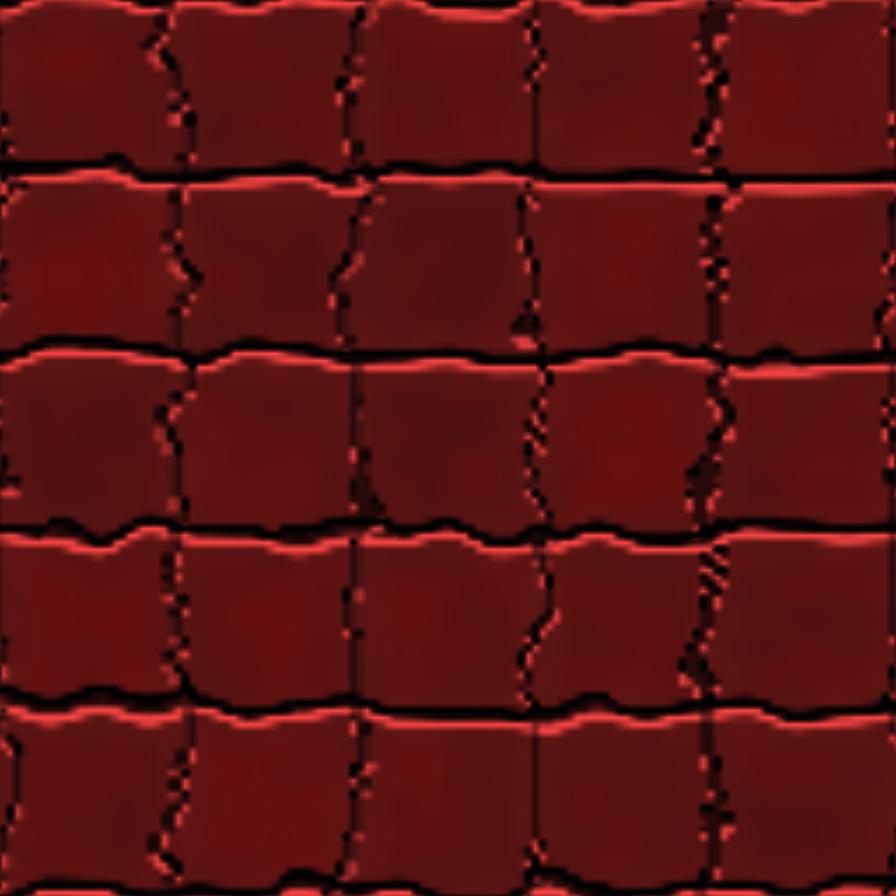
Reproduce this texture procedurally as a Shadertoy shader.

```glsl
// Five by five dark red tiles split by jagged, embossed black and bright red cracks.

const float TEXELS = 128.0; // coarse grid that gives the cracks their stepped edges

float hash(vec2 p) {
    return fract(sin(dot(p, vec2(127.1, 311.7))) * 43758.5453);
}

float noise(vec2 p) {
    vec2 i = floor(p), f = fract(p);
    f = f * f * (3.0 - 2.0 * f);
    return mix(mix(hash(i), hash(i + vec2(1, 0)), f.x),
               mix(hash(i + vec2(0, 1)), hash(i + vec2(1, 1)), f.x), f.y);
}

// Smooth wavy crack running across, with a few swellings on its upper side
float rowCrack(vec2 p) {
    float k = floor(p.y * 5.0 + 0.5);
    float id = mod(k, 5.0) * 9.0 + 3.0;
    float y = p.y - k / 5.0 - 0.002 - 0.026 * (noise(vec2(p.x * 18.0, id)) - 0.5);
    float swell = 0.012 * smoothstep(0.78, 0.95, noise(vec2(p.x * 15.0, id + 50.0)));
    float d = abs(y - 0.5 * swell) - 0.0053 - 0.5 * swell;
    return 1.0 - smoothstep(-0.003, 0.003, d);
}

// Stepped crack running down: straight stretches, kinks and rare blobs
float columnCrack(vec2 p) {
    float k = floor(p.x * 5.0 + 0.5);
    float id = mod(k, 5.0) * 9.0 + 104.0;
    float row = floor(p.y * TEXELS);
    float bend = 2.0 * noise(vec2(p.y * 19.0, id)) - 1.0;
    float rough = smoothstep(0.4, 0.6, noise(vec2(p.y * 23.0, id + 60.0)));
    float shift = 0.024 * bend * abs(bend) + 0.011 * rough * (hash(vec2(row, id)) - 0.5);
    shift = floor(shift * TEXELS + 0.5) / TEXELS;
    float blob = 0.010 * smoothstep(0.86, 0.95, noise(vec2(p.y * 24.0, id + 120.0)));
    float d = abs(p.x - k / 5.0 + 0.003 - shift) - 0.0058 - blob;
    return 1.0 - smoothstep(-0.002, 0.002, d);
}

// x: crack body, y: shadow on upper edges, z: light on lower edges
vec3 cracks(vec2 p) {
    vec2 rowStep = vec2(0.0, 0.0054), columnStep = vec2(0.0, 0.5 / TEXELS);
    float rowUp = rowCrack(p + rowStep), rowDown = rowCrack(p - rowStep);
    float colUp = columnCrack(p + columnStep * 1.5), colDown = columnCrack(p - columnStep * 1.5);
    float column = columnCrack(p);
    float shadow = max(rowDown * (1.0 - rowUp), colDown * (1.0 - colUp));
    float light = max(rowUp * (1.0 - rowDown) * (1.0 - 0.6 * column), colUp * (1.0 - colDown) * 0.8);
    return vec3(max(rowCrack(p), column), shadow, light);
}

// Mottled tile face, greyer towards its rim
vec3 tileFace(vec2 uv) {
    vec2 id = mod(floor(uv * 5.0), 5.0);
    vec2 rim = 0.5 - abs(fract(uv * 5.0) - 0.5);
    float inside = smoothstep(0.02, 0.28, min(rim.x, rim.y));
    float mottle = 0.6 * noise(uv * 13.0 + 7.0) + 0.4 * noise(uv * 29.0 + 31.0);
    float tone = 0.55 * hash(id + 17.0) + 0.75 * mottle - 0.15;
    vec3 centre = mix(vec3(0.29, 0.065, 0.065), vec3(0.41, 0.06, 0.055), clamp(tone, 0.0, 1.0));
    vec3 edge = vec3(0.35, 0.085, 0.08) * (0.92 + 0.16 * mottle);
    return mix(edge, centre, 0.25 + 0.75 * inside);
}

void mainImage(out vec4 fragColor, in vec2 fragCoord) {
    vec2 uv = fragCoord / iResolution.xy;

    // Blend the four nearest grid samples for soft steps
    vec2 g = uv * TEXELS - 0.5;
    vec2 cell = floor(g) + 0.5, f = fract(g);
    vec3 crack = vec3(0.0);
    for (int n = 0; n < 4; n++) {
        vec2 corner = vec2(n % 2, n / 2);
        vec2 weight = mix(1.0 - f, f, corner);
        crack += weight.x * weight.y * cracks((cell + corner) / TEXELS);
    }

    vec3 color = tileFace(uv);
    color = mix(color, vec3(0.15, 0.035, 0.035), crack.x);
    color = mix(color, vec3(0.95, 0.26, 0.25), min(crack.z * 1.1, 1.0));
    color = mix(color, vec3(0.0), min(crack.y * 1.15, 1.0));
    fragColor = vec4(color, 1.0);
}
```
